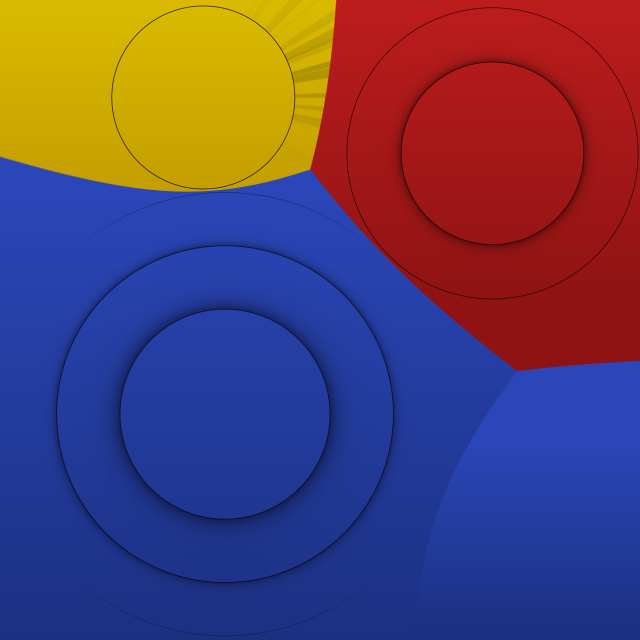
Reproduce this background procedurally as a WebGL 1 fragment shader.

```glsl
precision highp float;
// Four coloured cells split by an additively weighted Voronoi rule, where the
// distance to each site's circle decides ownership. Each cell has a vertical
// gradient, engraved rings with soft outer shadows, and one has a fan of rays.

uniform vec2 u_resolution;

float hash(float n) {
  return fract(sin(n * 127.1 + 3.7) * 4375.85);
}

// Vertical gradient spanning the height of a site's circle.
vec3 shade(vec2 q, float radius, vec3 low, vec3 high) {
  return mix(low, high, clamp(0.5 + 0.5 * q.y / radius, 0.0, 1.0));
}

// Thin dark circle outline.
vec3 outline(vec3 color, vec2 q, float radius, float alpha, float px) {
  float halfWidth = max(0.0008, 0.5 * px);
  float d = abs(length(q) - radius);
  float line = 1.0 - smoothstep(halfWidth - 0.5 * px, halfWidth + 0.5 * px, d);
  return color * (1.0 - alpha * line);
}

// Raised disc: a shadow fades outward from its outlined rim.
vec3 disc(vec3 color, vec2 q, float radius, float strength, float spread, float px) {
  float d = length(q) - radius;
  float outside = smoothstep(-0.5 * px, 0.5 * px, d);
  float shadow = strength * outside * exp(-max(d, 0.0) / spread);
  return outline(color * (1.0 - shadow), q, radius, 0.5, px);
}

// Scattered wedges around a circle, strongest around the given direction.
float rays(vec2 q, float radius, float direction, float px) {
  float r = length(q);
  float angle = atan(q.y, q.x);
  float soft = px / max(r, radius);
  float sum = 0.0;
  for (int i = 0; i < 3; i++) {
    float layer = float(i);
    float count = 15.0 + 4.0 * layer;
    float slot = angle * count / 6.28318 + 0.31 * layer;
    float id = floor(slot) + 41.0 * layer;
    float halfWidth = mix(0.006, 0.04, hash(id));
    float center = mix(0.25, 0.75, hash(id + 11.0));
    float d = abs(fract(slot) - center) * 6.28318 / count;
    float wedge = 1.0 - smoothstep(halfWidth - soft, halfWidth + soft, d);
    sum += wedge * mix(0.3, 1.0, hash(id + 23.0));
  }
  float fan = exp(-pow((angle - direction) / 0.55, 2.0));
  float outside = smoothstep(-px, px, r - radius);
  return min(sum, 1.0) * fan * outside;
}

// Lays a cell over the current one wherever its circle is nearer.
void addCell(inout vec3 color, inout float nearest, vec3 cell, float d, float px) {
  color = mix(color, cell, clamp(0.5 + 0.5 * (nearest - d) / px, 0.0, 1.0));
  nearest = min(nearest, d);
}

void main() {
  float px = 1.0 / min(u_resolution.x, u_resolution.y);
  vec2 p = gl_FragCoord.xy * px;

  vec3 blueLow = vec3(0.11, 0.19, 0.51);
  vec3 blueHigh = vec3(0.165, 0.275, 0.72);
  vec3 redLow = vec3(0.56, 0.075, 0.075);
  vec3 redHigh = vec3(0.735, 0.11, 0.11);
  vec3 yellowLow = vec3(0.77, 0.62, 0.0);
  vec3 yellowHigh = vec3(0.85, 0.73, 0.0);

  // Large blue cell: two discs and an outer line that fades at the sides.
  vec2 q = p - vec2(0.3516, 0.3529);
  float radius = 0.3464;
  float upright = smoothstep(0.7, 1.0, abs(q.y) / max(length(q), px));
  vec3 color = shade(q, radius, blueLow, blueHigh);
  color = disc(color, q, 0.263, 0.38, 0.006, px);
  color = disc(color, q, 0.164, 0.45, 0.013, px);
  color = outline(color, q, radius, 0.25 * upright, px);
  float nearest = length(q) - radius;

  // Small blue cell: gradient only.
  q = p - vec2(0.8438, 0.1628);
  radius = 0.1445;
  vec3 cell = shade(q, radius, blueLow, blueHigh);
  addCell(color, nearest, cell, length(q) - radius, px);

  // Red cell: one disc inside a fine line.
  q = p - vec2(0.7695, 0.7604);
  radius = 0.2275;
  cell = shade(q, radius, redLow, redHigh);
  cell = disc(cell, q, 0.1426, 0.4, 0.007, px);
  cell = outline(cell, q, radius, 0.5, px);
  addCell(color, nearest, cell, length(q) - radius, px);

  // Yellow cell: outlined circle with rays fanning to the right.
  q = p - vec2(0.3177, 0.8477);
  radius = 0.143;
  cell = shade(q, radius, yellowLow, yellowHigh);
  cell *= 1.0 - 0.17 * rays(q, radius, 0.25, px);
  cell = outline(cell, q, radius, 0.6, px);
  addCell(color, nearest, cell, length(q) - radius, px);

  gl_FragColor = vec4(color, 1.0);
}
```
